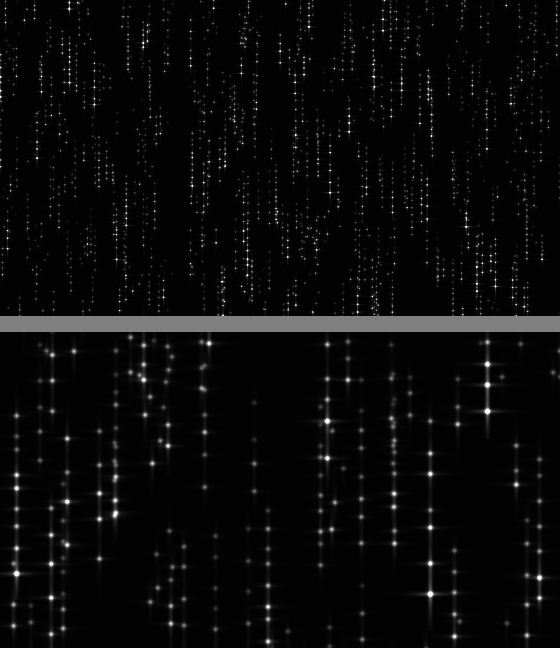
Top, the full canvas; bottom, a detail of the centre.
Give the GLSL for this background, as a WebGL 1 fragment shader.

```glsl
precision highp float;

// Falling strands of white sparkles on black. Each layer of a staggered grid
// holds one strand per cell; a strand is a column of spaced stars that grow
// brighter downwards, each a tiny core with long thin cross-shaped rays.

uniform vec2 u_resolution;

// Three random values in 0..1 from a lattice point.
vec3 hash3(vec3 p) {
  p = fract(p * vec3(0.1031, 0.1030, 0.0973));
  p += dot(p, p.yxz + 33.33);
  return fract((p.xxy + p.yxx) * p.zyx);
}

// Light of one star at offset d from its centre.
float sparkle(vec2 d, float brightness) {
  float thickness = max(0.0021, 0.6 / u_resolution.y);
  float coreWidth = 1.15 * thickness;
  float core = 1.3 * brightness * exp(-dot(d, d) / (coreWidth * coreWidth));

  vec2 across = exp(-d * d / (thickness * thickness));
  vec2 along = exp(-abs(d) / ((0.006 + 0.006 * brightness) * vec2(0.75, 1.15)));
  float rays = across.x * along.y + across.y * along.x;
  return core + 0.4 * pow(brightness, 1.2) * rays;
}

// Light of the strand in the cell of one layer that covers p.
float strand(vec2 p, float layer) {
  vec2 cellSize = vec2(0.24, 0.27);
  vec2 grid = p / cellSize + 10.0 + hash3(vec3(layer, 5.0, 71.0)).xy;
  // Stagger the columns so that the rows do not line up.
  grid.y += hash3(vec3(floor(grid.x), layer, 43.0)).x;
  vec2 cell = floor(grid);
  vec2 local = (grid - cell) * cellSize;

  vec3 shape = hash3(vec3(cell, layer * 20.0 + 19.0));
  vec3 style = hash3(vec3(cell, layer * 20.0 + 18.0));

  float spacing = mix(0.018, 0.034, shape.x);
  float span = mix(0.05, 0.19, shape.y);
  float count = floor(span / spacing) + 1.0;
  float x = cellSize.x * mix(0.18, 0.82, shape.z);
  float top = mix(span + 0.035, cellSize.y - 0.035, style.x);
  float level = mix(0.4, 1.2, style.y * style.y);

  // A share of the strands is loose and dim, like scattered dust.
  float loose = step(0.78, style.z);
  level *= 1.0 - 0.4 * loose;

  float nearest = floor((top - local.y) / spacing + 0.5);
  float light = 0.0;
  for (int k = -1; k <= 1; k++) {
    float i = nearest + float(k);
    if (i >= 0.0 && i < count) {
      vec3 rnd = hash3(vec3(cell, layer * 20.0 + i));
      vec2 star = vec2(x, top - i * spacing);
      star += (rnd.xy - 0.5) * vec2(0.05 * loose, 0.45 * spacing);
      float growth = mix(0.4, 1.0, pow((i + 1.0) / count, 1.5));
      light += sparkle(local - star, level * growth * mix(0.4, 1.0, rnd.z));
    }
  }
  return light;
}

void main() {
  vec2 p = gl_FragCoord.xy / u_resolution.y;

  float light = 0.0;
  for (int layer = 0; layer < 12; layer++) {
    light += strand(p, float(layer));
  }

  vec3 color = vec3(0.008) + min(light, 1.0) * vec3(1.0, 0.985, 0.99);
  gl_FragColor = vec4(color, 1.0);
}
```
